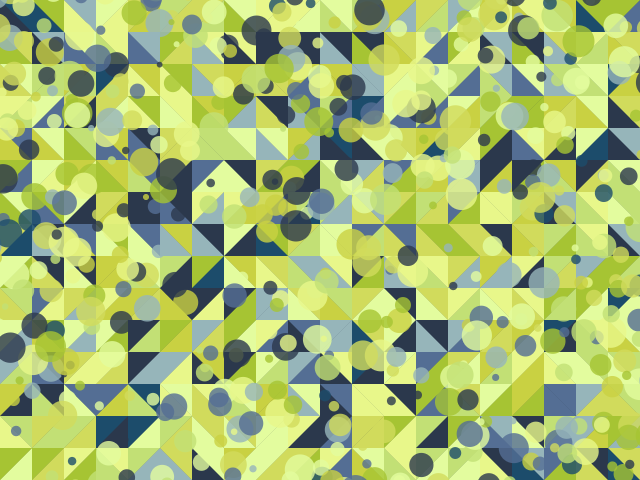
Write a Shadertoy shader that draws this background.

```glsl
const float ROWS = 15.0;            // tiles along the canvas height
const int   DISC_LAYERS = 3;
const float DISC_MIN = 0.09;        // radii in tile units
const float DISC_MAX = 0.50;
const float DISC_ALPHA = 0.80;
const float SPARSE = 0.22;          // chance of a disc in empty and crowded areas
const float CROWDED = 0.72;
const float SEAM_WIDTH = 0.014;     // in tile units
const float SEAM_ALPHA = 0.28;
const int   TILE_SAMPLES = 3;       // per axis, for smooth tile edges

const int COLOURS = 10;
const vec3 PALETTE[COLOURS] = vec3[](
    vec3(0.89, 0.99, 0.62),   // pale mint
    vec3(0.91, 0.97, 0.54),   // pale lime
    vec3(0.76, 0.88, 0.46),   // light green
    vec3(0.82, 0.86, 0.36),   // yellow
    vec3(0.79, 0.82, 0.26),   // olive yellow
    vec3(0.65, 0.77, 0.20),   // leaf green
    vec3(0.17, 0.22, 0.30),   // navy
    vec3(0.11, 0.30, 0.42),   // teal
    vec3(0.33, 0.43, 0.58),   // slate
    vec3(0.59, 0.71, 0.73));  // grey blue

// Cumulative share of each palette colour
const float SHARE[COLOURS] = float[](
    0.13, 0.25, 0.36, 0.47, 0.56, 0.65, 0.78, 0.83, 0.90, 1.0);

float hash(vec2 p, float seed) {
    return fract(sin(dot(p, vec2(127.1, 311.7)) + seed * 74.7) * 43758.5453);
}

vec3 pickColour(float h) {
    int i = 0;
    while (i < COLOURS - 1 && h > SHARE[i]) i++;
    return PALETTE[i];
}

// Square tile cut into two triangles along a random diagonal
vec3 triangleTile(vec2 p) {
    vec2 cell = floor(p);
    vec2 f = p - cell;
    if (hash(cell, 1.0) < 0.5) f.x = 1.0 - f.x;
    float side = (f.x - f.y) * 0.7071;
    vec3 col = pickColour(hash(cell, side > 0.0 ? 2.0 : 3.0));
    float seam = step(abs(side), 0.5 * SEAM_WIDTH);
    return mix(col, PALETTE[6], seam * SEAM_ALPHA);
}

vec3 mosaic(vec2 p, float pixel) {
    vec3 sum = vec3(0.0);
    for (int y = 0; y < TILE_SAMPLES; y++)
    for (int x = 0; x < TILE_SAMPLES; x++) {
        vec2 offset = (vec2(x, y) + 0.5) / float(TILE_SAMPLES) - 0.5;
        sum += triangleTile(p + offset * pixel);
    }
    return sum / float(TILE_SAMPLES * TILE_SAMPLES);
}

// Translucent discs, scattered in loose clusters
vec3 addDiscs(vec3 col, vec2 p, float pixel, float seed) {
    for (int y = -1; y <= 1; y++)
    for (int x = -1; x <= 1; x++) {
        vec2 cell = floor(p) + vec2(x, y);
        float chance = mix(SPARSE, CROWDED, hash(floor(cell / 2.0), 4.0));
        if (hash(cell, seed) > chance) continue;

        vec2 centre = cell + vec2(hash(cell, seed + 1.0), hash(cell, seed + 2.0));
        float radius = mix(DISC_MIN, DISC_MAX, hash(cell, seed + 3.0));
        float edge = (length(p - centre) - radius) / pixel;
        float cover = clamp(0.5 - edge, 0.0, 1.0);
        col = mix(col, pickColour(hash(cell, seed + 4.0)), cover * DISC_ALPHA);
    }
    return col;
}

void mainImage(out vec4 fragColor, in vec2 fragCoord) {
    float pixel = ROWS / iResolution.y;
    vec2 p = fragCoord * pixel;

    vec3 col = mosaic(p, pixel);
    for (int i = 0; i < DISC_LAYERS; i++)
        col = addDiscs(col, p, pixel, 10.0 + 7.0 * float(i));

    fragColor = vec4(col, 1.0);
}
```
